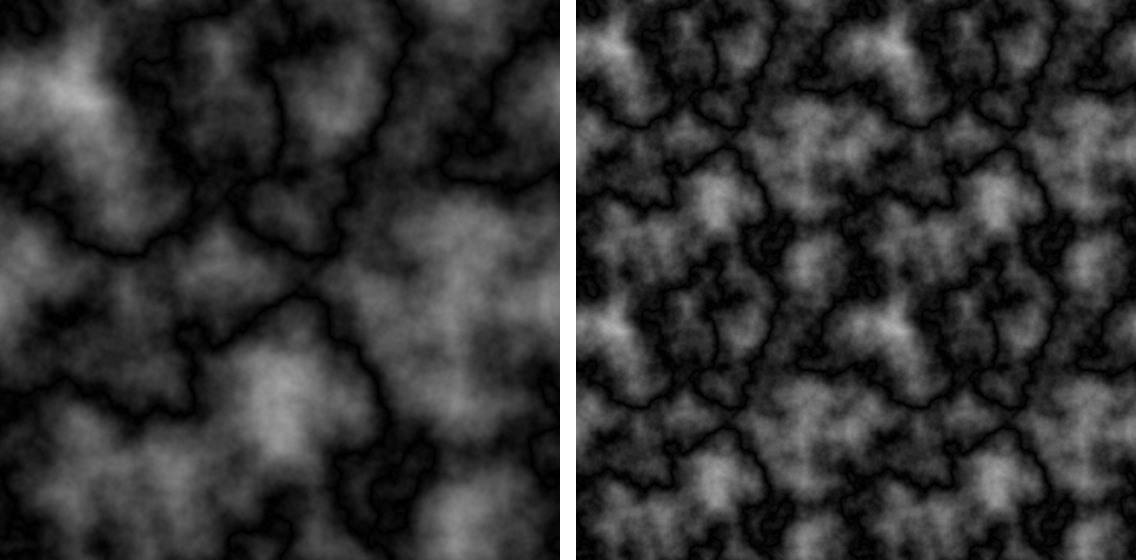
Left, the tile; right, the same tile 2 across and 2 down.
This texture is drawn by a Shadertoy shader. Its source:

```glsl
// Dark smoky turbulence: soft grey clouds parted by thin black creases, tiling.

const int   BASE_CELLS = 3;      // noise cells across the canvas, first octave
const int   OCTAVES    = 7;
const float GAIN       = 0.5;    // amplitude ratio between octaves
const float BRIGHTNESS = 0.82;
const vec3  SMOKE_TINT = vec3(1.0);
const uint  SEED       = 11u;
const float TAU        = 6.28318;

// Integer hash of a lattice cell, mapped to a unit gradient
vec2 latticeGradient(ivec2 cell, int period, uint octave) {
    uvec2 c = uvec2((cell % period + period) % period);
    uint h = c.x + 157u * c.y + 7919u * (octave + SEED);
    h = h * 1664525u + 12345u;
    h = ((h >> 15u) ^ h) * 73939133u;
    h = ((h >> 13u) ^ h) * 1664525u;
    h ^= h >> 16u;
    float angle = TAU * float(h & 65535u) / 65536.0;
    return vec2(cos(angle), sin(angle));
}

// Gradient noise that wraps after a whole number of cells
float wrappedNoise(vec2 p, int period, uint octave) {
    ivec2 cell = ivec2(floor(p));
    vec2 f = fract(p);
    vec2 fade = f * f * f * (f * (f * 6.0 - 15.0) + 10.0);
    vec4 corner;
    for (int i = 0; i < 4; i++) {
        ivec2 step2 = ivec2(i & 1, i >> 1);
        corner[i] = dot(latticeGradient(cell + step2, period, octave), f - vec2(step2));
    }
    vec2 rows = mix(corner.xz, corner.yw, fade.x);
    return mix(rows.x, rows.y, fade.y);
}

// Signed fractal sum; octaves are shifted so their lattices do not line up
float fractalNoise(vec2 uv) {
    float sum = 0.0;
    float amplitude = 1.0;
    int cells = BASE_CELLS;
    for (int i = 0; i < OCTAVES; i++) {
        vec2 shift = fract(float(i) * vec2(0.37, 0.61));
        sum += amplitude * wrappedNoise(uv * float(cells) + shift, cells, uint(i));
        amplitude *= GAIN;
        cells *= 2;
    }
    return sum;
}

void mainImage(out vec4 fragColor, in vec2 fragCoord) {
    vec2 uv = fragCoord / iResolution.xy;

    // Folding the signed sum at zero makes the black creases
    float smoke = BRIGHTNESS * abs(fractalNoise(uv));

    fragColor = vec4(SMOKE_TINT * smoke, 1.0);
}
```
